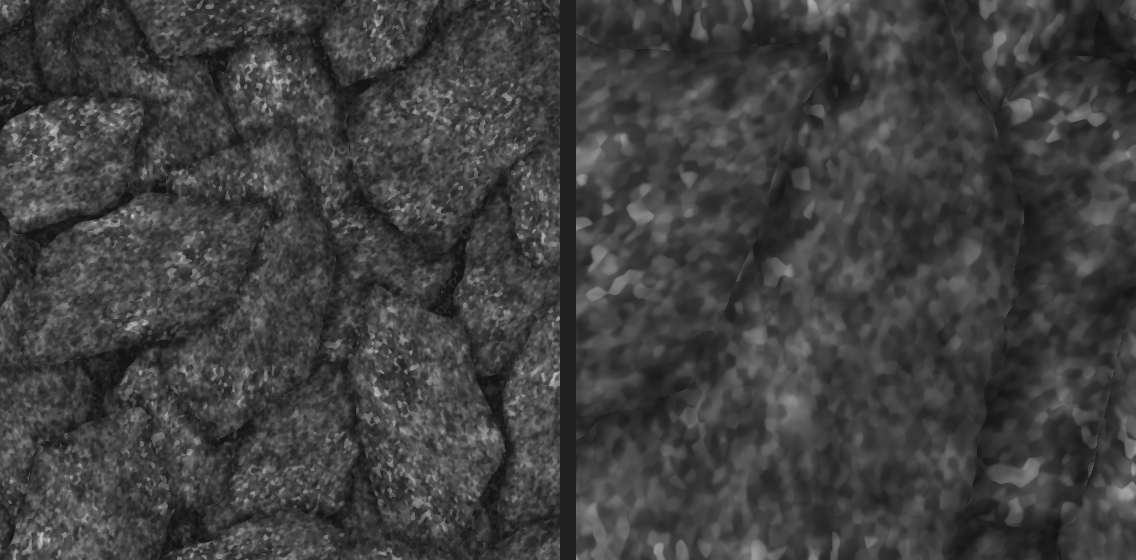
Left: the whole. Right: its middle third, enlarged.
Reproduce this texture procedurally as a WebGL 1 fragment shader.

```glsl
precision highp float;
// Draws a heap of overlapping, angular grey rocks with speckled faces and dark gaps.
uniform vec2 u_resolution;

const float TAU = 6.2831853;
const float ROCKS_PER_SIDE = 5.0;
const float ROCK_SPACING = 0.25;
const float EDGE_SOFTNESS = 0.003;
const float GROUND_TONE = 0.165;

float hash(vec2 p) {
  vec3 q = fract(p.xyx * 0.1031);
  q += dot(q, q.yzx + 33.33);
  return fract((q.x + q.y) * q.z);
}

vec2 direction(float angle) {
  return vec2(cos(angle), sin(angle));
}

float smoothMax(float a, float b, float k) {
  float h = max(k - abs(a - b), 0.0) / k;
  return max(a, b) + h * h * k * 0.25;
}

// Cellular noise: scattered points, each with its own value, softly blended.
float cellNoise(vec2 p) {
  vec2 base = floor(p);
  float total = 0.0;
  float weights = 0.0;
  for (int y = -1; y <= 1; y++) {
    for (int x = -1; x <= 1; x++) {
      vec2 cell = base + vec2(float(x), float(y));
      vec2 delta = cell + vec2(hash(cell), hash(cell + 57.3)) - p;
      float weight = exp(-5.0 * dot(delta, delta));
      total += weight * hash(cell + 113.7);
      weights += weight;
    }
  }
  return total / weights;
}

// Mineral grain from faint stains down to strong fine speckle, centred on zero.
float mineralGrain(vec2 p) {
  float sum = 0.0;
  float frequency = 12.0;
  float amplitude = 0.16;
  for (int i = 0; i < 5; i++) {
    sum += amplitude * (cellNoise(p * frequency + 17.0 * float(i)) - 0.5);
    frequency *= 2.0;
    amplitude += 0.085;
  }
  return sum;
}

// Signed distance to an irregular polygon cut by six half-planes.
float rockDistance(vec2 p, vec2 halfSize, float seed) {
  vec2 q = p / halfSize;
  float d = -2.0;
  for (int k = 0; k < 6; k++) {
    float side = float(k);
    float turn = (side + 0.7 * hash(vec2(side, seed))) * TAU / 6.0;
    float reach = mix(0.74, 1.02, hash(vec2(seed, side + 9.0)));
    d = smoothMax(d, dot(q, direction(turn)) - reach, 0.09);
  }
  return d * halfSize.y;
}

void main() {
  vec2 uv = gl_FragCoord.xy / min(u_resolution.x, u_resolution.y);
  vec2 chips = vec2(cellNoise(uv * 14.0 + 5.0), cellNoise(uv * 14.0 + 71.0)) - 0.5;
  vec2 nicks = vec2(cellNoise(uv * 60.0 + 31.0), cellNoise(uv * 60.0 + 93.0)) - 0.5;
  vec2 roughness = 0.022 * chips + 0.006 * nicks;

  float tone = GROUND_TONE;
  float ridge = 0.0;
  vec2 grainPos = uv + 3.0;

  // Pile the rocks up in shuffled order, each shading those below it.
  for (int i = 0; i < 25; i++) {
    float step7 = float(i) * 7.0;
    float order = step7 - 25.0 * floor((step7 + 0.5) / 25.0);
    float row = floor((order + 0.5) / ROCKS_PER_SIDE);
    float column = order - ROCKS_PER_SIDE * row;
    float seed = order * 3.7 + 11.0;
    vec2 jitter = vec2(hash(vec2(seed, 1.0)), hash(vec2(seed, 2.0))) - 0.5;
    vec2 center = vec2(column + 0.5 * mod(row, 2.0) - 0.25, row) + 0.45 * jitter;

    float tilt = 1.1 + 1.7 * (hash(vec2(seed, 3.0)) - 0.5);
    vec2 axis = direction(tilt);
    vec2 across = vec2(-axis.y, axis.x);
    vec2 offset = uv - center * ROCK_SPACING;
    vec2 face = vec2(dot(offset, axis), dot(offset, across));
    vec2 local = face + roughness;
    float size = mix(0.85, 1.3, hash(vec2(seed, 4.0)));
    vec2 halfSize = size * vec2(mix(0.19, 0.25, hash(vec2(seed, 5.0))), 0.13);
    float d = rockDistance(local, halfSize, seed);

    // Two facets meet along a ridge across the face.
    vec2 facetNormal = direction(TAU * hash(vec2(seed, 6.0)));
    float facet = dot(local, facetNormal) - 0.05;
    float rockTone = mix(0.235, 0.285, hash(vec2(seed, 7.0)));
    rockTone *= mix(1.03, 0.86, smoothstep(-0.012, 0.018, facet));
    rockTone *= mix(0.74, 1.0, smoothstep(0.0, 0.022, -d));
    rockTone *= 1.0 + 0.25 * dot(offset, vec2(-0.5, 0.8));
    float rim = exp(-abs(d + 0.006) * 260.0);
    float rockRidge = exp(-abs(facet) * 90.0) + 0.5 * rim;

    float cover = 1.0 - smoothstep(-EDGE_SOFTNESS, EDGE_SOFTNESS, d);
    float shadow = mix(0.56, 1.0, smoothstep(0.0, 0.024, d));
    tone = mix(tone * shadow, rockTone, cover);
    ridge = mix(ridge * shadow, rockRidge, cover);
    if (d < 0.0) grainPos = face * vec2(0.8, 1.0) + seed;
  }
  tone = max(tone, 0.1);

  // Speckle, pale crystals and worn ridges.
  float patches = smoothstep(0.5, 0.8, cellNoise(grainPos * 15.0 + 40.0));
  float crystals = smoothstep(0.6, 0.9, cellNoise(grainPos * 150.0));
  float wear = smoothstep(0.45, 0.85, cellNoise(grainPos * 55.0 + 8.0));
  float grey = tone * exp(1.3 * mineralGrain(grainPos));
  grey += tone * crystals * (0.2 + 0.7 * patches);
  grey += 0.17 * ridge * wear * (0.3 + patches);
  gl_FragColor = vec4(vec3(clamp(grey, 0.08, 0.75)), 1.0);
}
```
